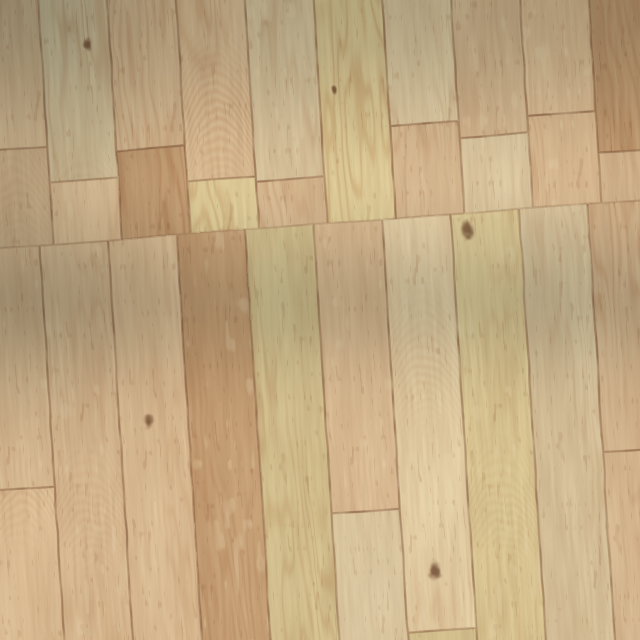
This texture is drawn by a three.js fragment shader. Its source:

```glsl
// Pale hardwood floor: two blocks of leaning planks with grain, knots and soft shade.
#define PLANK_WIDTH 0.1075
#define LEAN 0.062
#define BREAK_HEIGHT 0.612
#define BREAK_SLOPE 0.075
#define SEAM_WIDTH 0.0030
#define SEAM_STRENGTH 0.50
#define GRAIN_STRENGTH 0.50
#define FIBRE_STRENGTH 0.085
#define KNOT_CHANCE 0.17
#define PINK vec3(0.865, 0.740, 0.580)
#define YELLOW vec3(0.875, 0.790, 0.590)
#define CREAM vec3(0.885, 0.795, 0.635)

varying vec2 vUv;

float hash(vec2 p) {
  return fract(sin(dot(p, vec2(127.1, 311.7))) * 43758.5453);
}

float noise(vec2 p) {
  vec2 i = floor(p), f = fract(p);
  f = f * f * (3.0 - 2.0 * f);
  return mix(mix(hash(i), hash(i + vec2(1.0, 0.0)), f.x),
             mix(hash(i + vec2(0.0, 1.0)), hash(i + vec2(1.0, 1.0)), f.x), f.y);
}

float fbm(vec2 p) {
  return 0.57 * noise(p) + 0.29 * noise(p * 2.1 + 7.3) + 0.14 * noise(p * 4.3 + 19.1);
}

float line(float dist, float width) {
  return 1.0 - smoothstep(0.15 * width, width, abs(dist));
}

// Wood species spread evenly over the planks
vec3 woodTone(float t) {
  if (t > 0.82 && t < 0.89) return vec3(0.775, 0.620, 0.455);
  if (t > 0.65) return CREAM;
  if (t > 0.30 && t < 0.50) return YELLOW;
  return PINK;
}

// Wavy growth lines, with nested arches in some planks
float growthLines(vec2 p, float seed) {
  float field = fbm(vec2(p.x * 22.0, p.y * 2.6) + seed * 57.0);
  float waves = pow(0.5 + 0.5 * sin(field * 42.0 + p.x * 190.0), 2.5);
  float bend = fbm(p * vec2(25.0, 9.0) + seed * 31.0);
  float rings = 0.5 + 0.5 * sin(420.0 * (p.y + 22.0 * p.x * p.x + 0.035 * bend));
  float centre = mix(0.2, 0.85, fract(seed * 13.7));
  float arch = exp(-pow((p.y - centre) / 0.09, 2.0)) * step(0.62, fract(seed * 5.3));
  float patches = smoothstep(0.25, 0.75, noise(p * vec2(18.0, 4.0) + seed * 91.0));
  return mix(waves * patches, rings * 0.8, arch);
}

float knotMask(vec2 p, float plank) {
  float row = floor(p.y * 4.0);
  vec2 key = vec2(plank + 3.7, row * 2.3 + 1.1);
  vec2 centre = vec2((hash(key + 2.0) - 0.5) * 0.06, (row + 0.2 + 0.6 * hash(key + 5.0)) / 4.0);
  float radius = mix(0.004, 0.013, hash(key + 9.0));
  float dist = length((p - centre) * vec2(1.0, 0.65)) / radius;
  dist += 0.5 * (noise(p * 140.0) - 0.5);
  return (1.0 - smoothstep(0.2, 1.1, dist)) * step(1.0 - KNOT_CHANCE, hash(key));
}

// Dim top, dim middle band and dim left side
float shade(vec2 p) {
  float top = 0.16 * smoothstep(0.70, 1.0, p.y);
  float band = 0.13 * exp(-pow((p.y - 0.53) / 0.11, 2.0));
  float left = 0.11 * (1.0 - smoothstep(0.0, 0.35, p.x)) * smoothstep(0.15, 0.55, p.y);
  return top + band + left + 0.025;
}

void main() {
  // Plank layout: block, column and piece
  float rise = vUv.y - BREAK_HEIGHT - BREAK_SLOPE * vUv.x;
  rise += 0.003 * (noise(vec2(vUv.x * 12.0, 4.0)) - 0.5);
  float upper = step(0.0, rise);
  float wobble = 0.002 * (noise(vec2(vUv.x * 9.0, vUv.y * 30.0)) - 0.5);
  float slide = vUv.x + LEAN * (vUv.y - mix(0.65, 1.0, upper)) + wobble;
  float lane = (slide - 0.06) / PLANK_WIDTH + 1.0;
  float column = floor(lane);
  vec2 key = vec2(column, upper * 17.0 + 3.0);
  float joint = mix(-0.36 - 0.42 * hash(key), 0.065 + 0.10 * hash(key), upper);
  joint += step(0.75, hash(key + 4.0)) * mix(-1.0, -0.3, upper);
  float endPiece = upper > 0.5 ? step(rise, joint) : step(rise, joint) * 2.0;
  float plank = column + upper * 23.0 + endPiece * 41.0;
  float seed = hash(vec2(plank, 8.0));
  vec2 p = vec2((fract(lane) - 0.5) * PLANK_WIDTH, vUv.y);

  // Wood colour, broad stain and grain
  vec3 color = woodTone(fract(column * 0.618 + upper * 0.28 + endPiece * 0.31));
  color *= 0.965 + 0.06 * seed;
  float stain = fbm(p * vec2(20.0, 5.0) + seed * 43.0) - 0.5;
  color *= 1.0 + stain * vec3(0.06, 0.10, 0.13);
  float grain = growthLines(p, seed) * GRAIN_STRENGTH * mix(0.35, 1.0, fract(seed * 7.9));
  color *= mix(vec3(1.0), vec3(0.90, 0.80, 0.73), grain);
  float fibre = fbm(vec2(p.x * 210.0, p.y * 13.0) + seed * 71.0) - 0.5;
  color *= 1.0 + FIBRE_STRENGTH * fibre * vec3(1.0, 1.3, 1.5);

  // Pores, pale flecks and knots
  float pores = smoothstep(0.80, 0.95, noise(vec2(p.x * 300.0, p.y * 55.0) + seed * 29.0));
  color *= 1.0 - pores * vec3(0.05, 0.08, 0.10);
  float flecks = smoothstep(0.76, 0.92, noise(p * vec2(110.0, 32.0) + seed * 83.0));
  color = mix(color, vec3(0.93, 0.85, 0.70), flecks * 0.28 * step(0.5, fract(seed * 3.1)));
  color = mix(color, vec3(0.42, 0.27, 0.17), 0.75 * knotMask(p, plank));

  // Seams between planks, at their ends and at the break
  float side = line((0.5 - abs(fract(lane) - 0.5)) * PLANK_WIDTH, SEAM_WIDTH);
  float ends = max(line(rise - joint, SEAM_WIDTH), 0.5 * line(rise, SEAM_WIDTH));
  float wear = 0.55 + 0.75 * noise(vUv * vec2(60.0, 45.0));
  float seam = clamp(max(side, ends) * wear * SEAM_STRENGTH, 0.0, 1.0);
  color = mix(color, vec3(0.52, 0.35, 0.24), seam);

  // Soft light, slightly greener where dim
  color *= 1.0 - shade(vUv) * vec3(1.06, 0.96, 0.95);
  gl_FragColor = vec4(color, 1.0);
}
```
